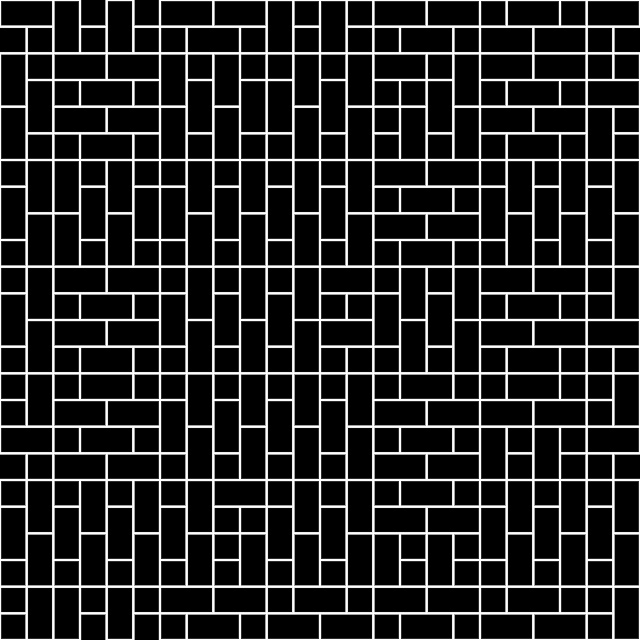
Write a WebGL 2 fragment shader that draws this pattern.

```glsl
#version 300 es
precision highp float;

// A wrapping grid of square and two-cell black bricks with thin white joints.
// Blocks of 4 x 4 cells hold a running bond, upright or lying; some blocks mix
// both, and cells pair up only with a neighbour of the same direction.

uniform vec2 u_resolution;
out vec4 fragColor;

const float CELLS = 24.0;            // cells per canvas side
const float BLOCK = 4.0;             // cells per block side
const float BLOCK_SHIFT = 2.0;       // cells from the canvas edge to a block edge
const float JOINT_HALF_WIDTH = 0.047; // in cells
const float EDGE_SHARPNESS = 6.0;    // edge slope per pixel
const float UPRIGHT_SHARE = 0.6;
const float MIXED_SHARE = 0.35;
const float FLIPPED_SHARE = 0.3;
const vec3 BRICK_COLOR = vec3(0.0);
const vec3 JOINT_COLOR = vec3(1.0);

// Integer hash of a grid position and a seed, from 0 to 1
float hash(vec2 position, uint seed) {
    uvec2 q = uvec2(position);
    uint h = q.x * 73856093u ^ q.y * 19349663u ^ seed * 83492791u;
    h = (h ^ (h >> 16)) * 2246822519u;
    h = (h ^ (h >> 13)) * 3266489917u;
    h ^= h >> 16;
    return float(h >> 8) / 16777216.0;
}

// Cell position counted from the first block edge, wrapped around the canvas
vec2 wrapCell(vec2 cell) {
    return mod(cell - BLOCK_SHIFT, CELLS);
}

// Direction of a cell: one per block, or one per quarter in a mixed block
bool isUpright(vec2 cell) {
    vec2 block = floor(cell / BLOCK);
    bool mixedBlock = hash(block, 1u) < MIXED_SHARE;
    float choice = mixedBlock ? hash(floor(cell / (0.5 * BLOCK)), 2u)
                              : hash(block, 3u);
    return choice < UPRIGHT_SHARE;
}

// Step to the cell that shares the brick, or zero for a single square
vec2 partnerStep(vec2 cell) {
    bool upright = isUpright(cell);
    vec2 local = mod(cell, BLOCK);
    float along = upright ? local.y : local.x;
    float across = upright ? local.x : local.y;

    // Alternate courses start half a brick later
    float phase = step(hash(floor(cell / BLOCK), 4u), FLIPPED_SHARE);
    float direction = mod(along + across + phase, 2.0) < 0.5 ? -1.0 : 1.0;
    // Counting along plus across keeps both halves of a pair in agreement
    float next = along + direction;
    vec2 move = upright ? vec2(0.0, direction) : vec2(direction, 0.0);

    bool insideBlock = next > -0.5 && next < BLOCK - 0.5;
    if (!insideBlock || isUpright(cell + move) != upright) return vec2(0.0);
    return move;
}

// Distance from a point inside a brick to its nearest side
float brickEdgeDistance(vec2 point, vec2 partner) {
    vec2 low = point - min(partner, 0.0);
    vec2 high = 1.0 + max(partner, 0.0) - point;
    vec2 nearest = min(low, high);
    return min(nearest.x, nearest.y);
}

// Soft coverage of a joint, rounded off over about one pixel
float jointCoverage(float edgeDistance, float pixel) {
    float inside = (JOINT_HALF_WIDTH - edgeDistance) / pixel;
    return 1.0 / (1.0 + exp(-EDGE_SHARPNESS * inside));
}

void main() {
    vec2 position = gl_FragCoord.xy / u_resolution * CELLS;
    float pixel = CELLS / min(u_resolution.x, u_resolution.y);

    vec2 partner = partnerStep(wrapCell(floor(position)));
    float edgeDistance = brickEdgeDistance(fract(position), partner);
    float joint = jointCoverage(edgeDistance, pixel);

    fragColor = vec4(mix(BRICK_COLOR, JOINT_COLOR, joint), 1.0);
}
```
